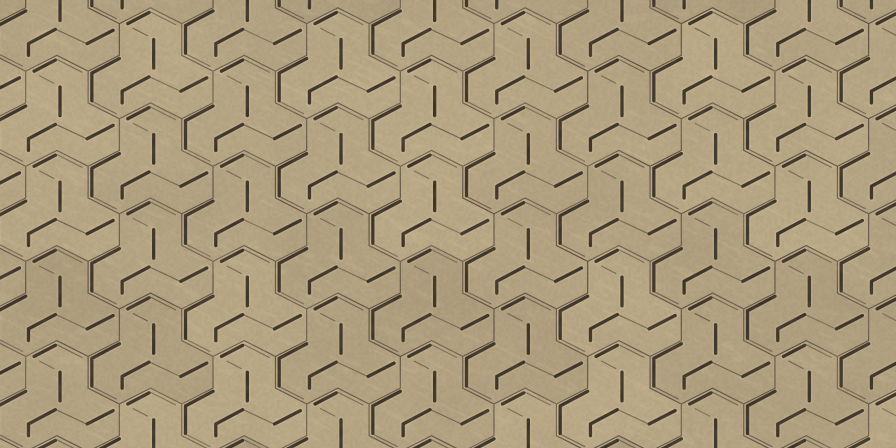
This pattern is drawn by a WebGL 1 fragment shader. Its source:

```glsl
precision highp float;
// Embossed sandstone tiling: interlocking three-hexagon tiles with shadowed, swirling grooves.

uniform vec2 u_resolution;

const float EDGE = 0.07075;               // hexagon edge, in canvas heights
const float HALF_WIDTH = 0.985;           // hexagon half width, in edges
const vec2 ORIGIN = vec2(0.0573, 0.8411); // one junction of the lattice
const float SEAM = 0.018;                 // half widths, in edges
const float SHADOW = 0.052;

const vec3 STONE = vec3(0.70, 0.635, 0.505);
const vec3 GROOVE = vec3(0.34, 0.295, 0.24);
const vec3 DARK = vec3(0.23, 0.20, 0.16);

float hash(vec2 p) {
  vec3 q = fract(vec3(p.xyx) * 0.1031);
  q += dot(q, q.yzx + 33.33);
  return fract((q.x + q.y) * q.z);
}

float noise(vec2 p) {
  vec2 i = floor(p);
  vec2 f = fract(p);
  f = f * f * (3.0 - 2.0 * f);
  float low = mix(hash(i), hash(i + vec2(1.0, 0.0)), f.x);
  float high = mix(hash(i + vec2(0.0, 1.0)), hash(i + 1.0), f.x);
  return mix(low, high, f.y);
}

// Distance to a segment whose ends are given in lattice units.
float segment(vec2 p, vec2 a, vec2 b) {
  vec2 scale = vec2(HALF_WIDTH, 1.0);
  vec2 pa = (p - a) * scale;
  vec2 ba = (b - a) * scale;
  return length(pa - ba * clamp(dot(pa, ba) / dot(ba, ba), 0.0, 1.0));
}

float bend(vec2 p, vec2 a, vec2 b, vec2 c) {
  return min(segment(p, a, b), segment(p, b, c));
}

// Tile outline: three bent arms turning around one hexagon corner.
float outline(vec2 p) {
  vec2 hub = vec2(2.0, 0.0);
  float d = bend(p, hub, vec2(1.0, 0.5), vec2(0.0));
  d = min(d, bend(p, hub, vec2(2.0, -1.0), vec2(3.0, -1.5)));
  return min(d, bend(p, hub, vec2(3.0, 0.5), vec2(3.0, 1.5)));
}

// Fine inset lines on the edges that face the light.
float inset(vec2 p) {
  float d = segment(p, vec2(1.0, 0.37), vec2(1.8, -0.03));
  d = min(d, segment(p, vec2(2.12, -0.95), vec2(2.9, -1.34)));
  d = min(d, segment(p, vec2(0.45, -0.15), vec2(0.9, -0.38)));
  return min(d, segment(p, vec2(0.95, -1.67), vec2(1.95, -2.13)));
}

// Broad shadows on upright and rising edges.
float shadow(vec2 p) {
  float d = bend(p, vec2(3.0, 0.4), vec2(2.12, -0.06), vec2(2.12, -0.93));
  d = min(d, segment(p, vec2(0.27, 0.0), vec2(0.95, 0.35)));
  d = min(d, segment(p, vec2(1.1, -0.5), vec2(1.1, -1.4)));
  d = min(d, bend(p, vec2(0.95, -1.68), vec2(0.09, -2.13), vec2(0.09, -2.5)));
  return min(d, segment(p, vec2(1.97, -2.13), vec2(2.8, -1.71)));
}

// Squared distance to the nearest of the three hexagon centres of a tile.
float tileDistance(vec2 p) {
  vec2 regular = vec2(0.866, 1.0);
  vec2 a = (p - vec2(0.0, -2.0)) * regular;
  vec2 b = (p - vec2(2.0, -2.0)) * regular;
  vec2 c = (p - vec2(1.0, -0.5)) * regular;
  return min(dot(a, a), min(dot(b, b), dot(c, c)));
}

float coverage(float d, float halfWidth, float pixel) {
  return clamp(0.5 + (halfWidth - d) / pixel, 0.0, 1.0);
}

void main() {
  vec2 uv = gl_FragCoord.xy / u_resolution.y;
  vec2 p = (uv - ORIGIN) / EDGE / vec2(HALF_WIDTH, 1.0);
  float pixel = 1.0 / (u_resolution.y * EDGE);

  // Gather the nearest lines and the owning tile from nearby cells.
  float column = floor(p.x / 3.0);
  float row = floor((p.y - 1.5 * column) / 3.0);
  vec3 lines = vec3(9.0);
  float nearest = 99.0;
  vec2 tile = vec2(0.0);
  for (int i = -1; i <= 1; i++) {
    for (int j = -1; j <= 2; j++) {
      vec2 id = vec2(column + float(i), row + float(j));
      vec2 q = p - vec2(3.0 * id.x, 1.5 * id.x + 3.0 * id.y);
      lines = min(lines, vec3(outline(q), inset(q), shadow(q)));
      float d = tileDistance(q);
      if (d < nearest) {
        nearest = d;
        tile = id;
      }
    }
  }

  // Stone: tone per tile repeating every four columns, blotches, grain, streaks.
  vec2 toneId = vec2(mod(tile.x, 4.0), tile.y + 2.0 * floor(tile.x / 4.0));
  float tone = 1.0 + 0.06 * (hash(toneId + 40.0) - 0.5);
  tone += 0.03 * (noise(uv * 9.0) - 0.5) + 0.045 * (noise(uv * 190.0) - 0.5);
  tone += 0.03 * smoothstep(0.72, 0.95, noise(vec2(uv.x - 2.0 * uv.y, uv.x * 0.5 + uv.y) * vec2(12.0, 110.0)));
  vec3 color = STONE * tone;

  // Pale rims, then worn seams, then shadows.
  color *= 1.0 + 0.04 * coverage(lines.z, SHADOW * 2.0, pixel);
  float wear = mix(0.65, 1.0, noise(uv * 14.0 + 7.0));
  color = mix(color, GROOVE, coverage(lines.x, SEAM, pixel) * wear);
  color = mix(color, GROOVE, 0.8 * coverage(lines.y, SEAM, pixel) * wear);
  vec3 shade = mix(DARK, GROOVE, 0.5 * noise(uv * 60.0));
  color = mix(color, shade, coverage(lines.z, SHADOW, pixel));
  gl_FragColor = vec4(color, 1.0);
}
```
